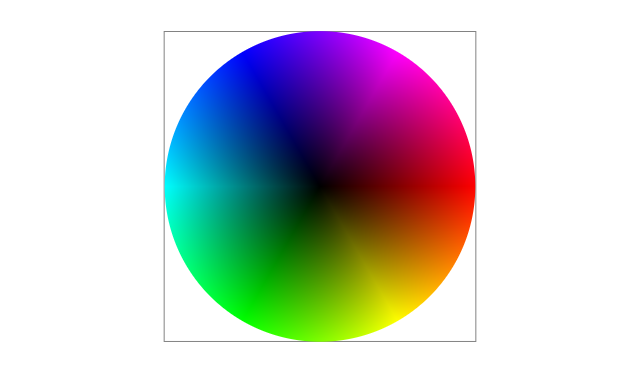
Give the GLSL for this background, as a WebGL 2 fragment shader.

```glsl
#version 300 es
precision highp float;
// A hue wheel, black at its centre and vivid at its rim, in a thin square frame on white.

uniform vec2 u_resolution;
out vec4 fragColor;

const float TAU = 6.2831853;

// Fully saturated colour for a hue in turns
vec3 hueColor(float hue) {
    vec3 ramp = abs(fract(hue + vec3(0.0, 2.0, 1.0) / 3.0) * 6.0 - 3.0) - 1.0;
    return clamp(ramp, 0.0, 1.0);
}

// Signed distance to an axis-aligned box
float boxDistance(vec2 p, vec2 halfSize) {
    vec2 d = abs(p) - halfSize;
    return length(max(d, 0.0)) + min(max(d.x, d.y), 0.0);
}

// Share of a pixel covered by a line of the given width
float lineCoverage(float dist, float width, float pixel) {
    float outer = min(dist + 0.5 * pixel, 0.5 * width);
    float inner = max(dist - 0.5 * pixel, -0.5 * width);
    return clamp((outer - inner) / pixel, 0.0, 1.0);
}

void main() {
    // Canvas height is one unit, origin at the wheel centre
    float pixel = 1.0 / u_resolution.y;
    vec2 p = (gl_FragCoord.xy - 0.5 * u_resolution) * pixel;
    p.y += 0.0012;

    vec3 color = vec3(1.0);

    // Square frame
    float frame = lineCoverage(boxDistance(p, vec2(0.4190, 0.4165)), 0.0022, pixel);
    color = mix(color, vec3(0.4), frame);

    // Wheel: hue runs clockwise from red at the right, brightness grows with radius
    float wheelRadius = 0.4175;
    float radius = length(p);
    float hue = radius > 0.0 ? atan(-p.y, p.x) / TAU : 0.0;
    vec3 wheel = hueColor(hue) * min(radius / wheelRadius, 1.0);
    float inside = clamp(0.5 + (wheelRadius - radius) / pixel, 0.0, 1.0);
    color = mix(color, wheel, inside);

    fragColor = vec4(color, 1.0);
}
```
